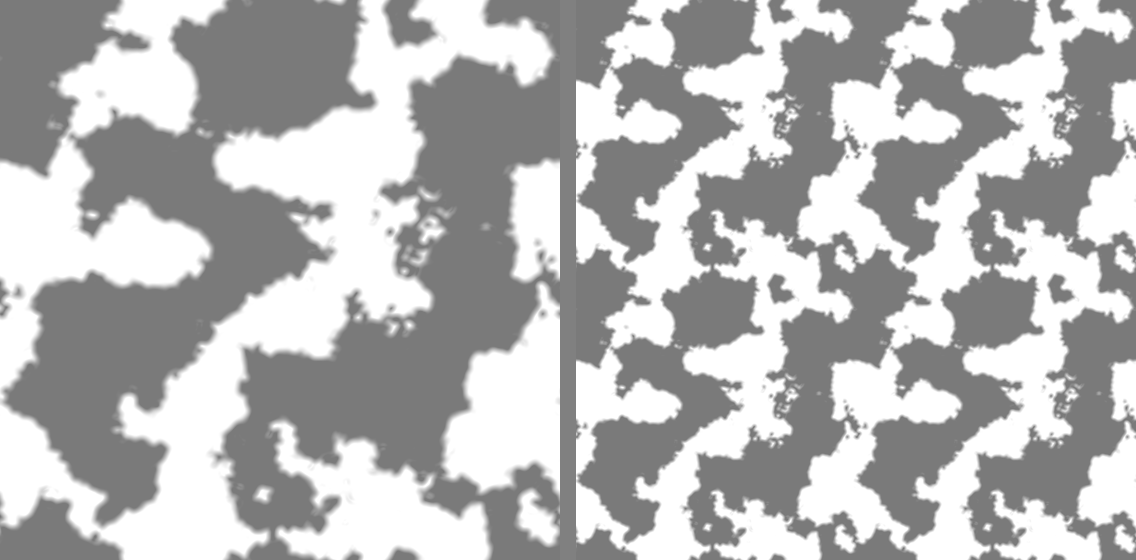
Left, the tile; right, the same tile 2 across and 2 down.
Write a WebGL 1 fragment shader that draws this texture.

```glsl
precision highp float;
uniform vec2 u_resolution;

const vec3 PATCH_GREY = vec3(0.478);
const vec3 GROUND_WHITE = vec3(1.0);
const int OCTAVES = 5;
const int WAVES = 12;            // sine waves per octave
const float BASE_FREQ = 2.8;     // cycles across the canvas
const float GAIN = 0.47;         // amplitude ratio between octaves
const float WAVE_TILT = 1.92;    // mean heading of the broad waves
const float BROAD_SPREAD = 2.5;  // range of headings of the broad waves
const float GREY_BIAS = 0.17;    // raises the share of grey
const float EDGE = 0.0085;       // half width of the soft border
const float MIN_SLOPE = 11.0;    // keeps faint specks blurred
const float SEED = 7.0;
const float PI = 3.14159265;
const float TAU = 6.2831853;

float hash(float n) {
  return fract(sin(n * 12.9898 + SEED) * 43758.5453);
}

// Layered sines with whole wave numbers: xy = gradient, z = height
vec3 waveField(vec2 p) {
  vec3 field = vec3(0.0);
  float freq = BASE_FREQ;
  float amp = 1.0 / sqrt(0.5 * float(WAVES));
  for (int i = 0; i < OCTAVES; i++) {
    float spread = i == 0 ? BROAD_SPREAD : PI;
    for (int j = 0; j < WAVES; j++) {
      float id = float(i * WAVES + j) * 3.0;
      float slot = (float(j) + hash(id)) / float(WAVES) - 0.5;
      float angle = WAVE_TILT + spread * slot;
      float size = freq * mix(0.65, 1.35, hash(id + 1.0));
      vec2 k = floor(size * vec2(cos(angle), sin(angle)) + 0.5);
      float phase = TAU * (dot(k, p) + hash(id + 2.0));
      field += amp * vec3(TAU * k * cos(phase), sin(phase));
    }
    freq *= 2.0;
    amp *= GAIN;
  }
  return field;
}

void main() {
  vec2 p = gl_FragCoord.xy / u_resolution;
  vec3 field = waveField(p);

  // Height over slope approximates the distance to the border
  float slope = sqrt(dot(field.xy, field.xy) + MIN_SLOPE * MIN_SLOPE);
  float dist = (field.z - GREY_BIAS) / slope;
  float border = max(EDGE, 1.0 / min(u_resolution.x, u_resolution.y));
  float white = smoothstep(-border, border, dist);

  gl_FragColor = vec4(mix(PATCH_GREY, GROUND_WHITE, white), 1.0);
}
```
